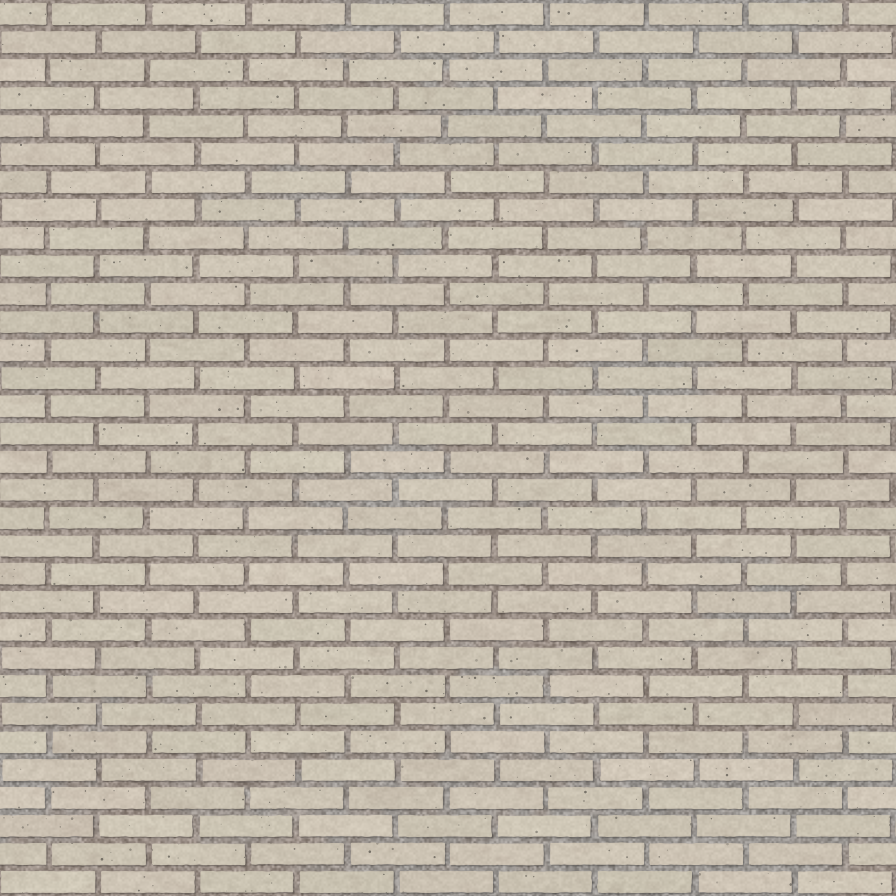
Reproduce this texture procedurally as a Shadertoy shader.

```glsl
// Pale cream brick wall in running bond with recessed grey-brown mortar.
// Each brick is a jittered rounded box with a rough edge, a cast shadow and
// cellular pits; all noise lattices wrap, so the wall tiles in both directions.

#define BRICKS vec2(9.0, 32.0)           // repeats across and down (even rows)
#define HALF_BRICK vec2(0.0521, 0.0120)  // half size of a brick face
#define CORNER 0.0012                    // corner radius
#define ROUGHNESS 0.0013                 // wobble of the brick edge
#define SHADOW_SHIFT vec2(0.0012, -0.0014)
#define PIT_CELLS 108.0                  // lattice of the pits
#define PIT_CHANCE 0.11
#define BRICK_COLOR vec3(0.805, 0.772, 0.708)
#define WORN_COLOR vec3(0.745, 0.700, 0.640)
#define MORTAR_WARM vec3(0.605, 0.558, 0.525)
#define MORTAR_COOL vec3(0.605, 0.590, 0.575)

// Integer hash of a lattice point, three values in 0..1
vec3 hash3(vec2 cell, float seed) {
    uvec3 v = uvec3(ivec3(vec3(cell, seed))) * 1664525u + 1013904223u;
    v.x += v.y * v.z; v.y += v.z * v.x; v.z += v.x * v.y;
    v ^= v >> 16u;
    v.x += v.y * v.z; v.y += v.z * v.x; v.z += v.x * v.y;
    return vec3(v >> 8u) / 16777216.0;
}

// Value noise that wraps after "period" lattice cells over the canvas
float wrapNoise(vec2 uv, vec2 period, float seed) {
    vec2 p = uv * period, i = floor(p), f = p - i;
    f = f * f * (3.0 - 2.0 * f);
    vec2 a = mod(i, period), b = mod(i + 1.0, period);
    return mix(mix(hash3(a, seed).x, hash3(vec2(b.x, a.y), seed).x, f.x),
               mix(hash3(vec2(a.x, b.y), seed).x, hash3(b, seed).x, f.x), f.y);
}

float roundedBox(vec2 p, vec2 halfSize, float radius) {
    vec2 q = abs(p) - halfSize + radius;
    return length(max(q, 0.0)) + min(max(q.x, q.y), 0.0) - radius;
}

// Sparse dark holes: one candidate point inside each lattice cell
float pits(vec2 uv, float pixel) {
    vec2 p = uv * PIT_CELLS;
    vec3 h = hash3(mod(floor(p), PIT_CELLS), 7.0);
    vec3 kind = hash3(mod(floor(p), PIT_CELLS), 8.0);
    float dist = length(fract(p) - mix(vec2(0.25), vec2(0.75), h.xy)) / PIT_CELLS;
    float radius = mix(0.0005, 0.0015, kind.x * kind.x);
    float hole = 1.0 - smoothstep(radius - 0.6 * pixel, radius + 0.6 * pixel, dist);
    return hole * step(h.z, PIT_CHANCE) * mix(0.35, 1.0, kind.y);
}

void mainImage(out vec4 fragColor, in vec2 fragCoord) {
    vec2 uv = fragCoord / iResolution.xy;
    float pixel = 1.0 / min(iResolution.x, iResolution.y);

    // Running bond: every other row moves by half a brick
    float row = floor(uv.y * BRICKS.y);
    float rowJitter = 0.03 * (hash3(vec2(row, 0.0), 1.0).x - 0.5);
    vec2 grid = uv * BRICKS + vec2(0.02 + 0.5 * mod(row, 2.0) + rowJitter, 0.0);
    vec2 id = vec2(mod(floor(grid.x), BRICKS.x), row);
    vec3 rnd = hash3(id, 2.0);
    vec3 tone = hash3(id, 3.0) - 0.5;
    vec2 local = (fract(grid) - 0.5) / BRICKS - (rnd.xy - 0.5) * vec2(0.0014, 0.0007);

    // Noise layers, from broad stains to fine grain
    float stain = wrapNoise(uv, vec2(7.0, 9.0), 11.0);
    float cloud = wrapNoise(uv, vec2(48.0, 96.0), 12.0);
    float mottle = wrapNoise(uv, vec2(144.0, 192.0), 13.0);
    float grain = wrapNoise(uv, vec2(400.0), 14.0);
    float speckle = wrapNoise(uv, vec2(270.0), 15.0);

    // Brick face, its worn rim and its shadow on the mortar
    float wobble = ROUGHNESS * (0.65 * mottle + 0.35 * speckle - 0.5);
    vec2 halfSize = HALF_BRICK + (rnd.z - 0.5) * vec2(0.0008, 0.0004);
    float dist = roundedBox(local, halfSize, CORNER) + wobble;
    float shadowDist = roundedBox(local - SHADOW_SHIFT, halfSize, CORNER) + wobble;
    float face = 1.0 - smoothstep(-0.6 * pixel, 0.6 * pixel, dist);
    float shadow = 1.0 - smoothstep(-0.0008, 0.0012, shadowDist);
    float rim = smoothstep(-0.0022, 0.0, dist);

    // Mortar: warm and cool patches with coarse sandy grain
    float cool = smoothstep(0.35, 0.8, 0.7 * stain + 0.3 * cloud);
    vec3 mortar = mix(MORTAR_WARM, MORTAR_COOL, cool);
    mortar += 0.17 * (grain - 0.5) + 0.13 * (speckle - 0.5) + 0.05 * (mottle - 0.5);
    mortar *= 1.0 - 0.22 * shadow;

    // Brick: small shifts of tone, faint clouding, worn rim, pits
    float wear = 0.35 * smoothstep(0.55, 0.95, cloud) * (0.4 + rnd.z) + 0.45 * rim * mottle;
    vec3 brick = mix(BRICK_COLOR, WORN_COLOR, wear);
    brick += 0.030 * tone.x + vec3(0.010, -0.004, 0.006) * tone.y;
    brick += 0.030 * (mottle - 0.5) + 0.045 * (grain - 0.5) + 0.025 * (speckle - 0.5);
    brick *= 1.0 - 0.42 * pits(uv, pixel);

    fragColor = vec4(clamp(mix(mortar, brick, face), 0.0, 1.0), 1.0);
}
```
